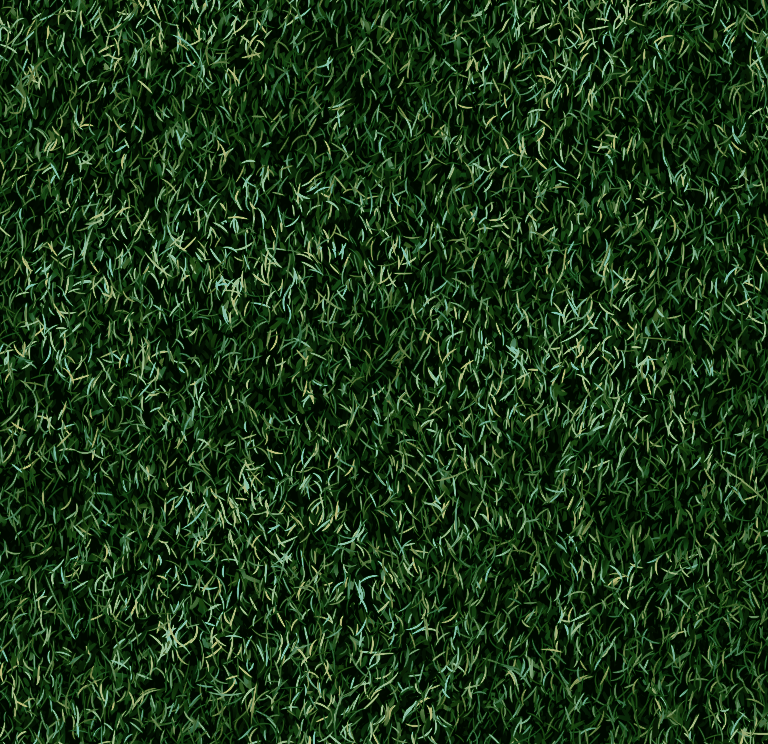
Give the GLSL for this texture, as a WebGL 2 fragment shader.

```glsl
#version 300 es
precision highp float;
precision highp int;

#define BODY_LAYERS 10
#define GLINT_LAYERS 6
#define CELL 0.0215
#define BODY_WIDTH 0.0025
#define GLINT_WIDTH 0.00135
#define BODY_CONTRAST 2.9
#define BODY_TONE 0.74
#define GLINT_SHARE 0.62
#define LEAN_SPREAD 1.25
#define LONG_SHARE 0.3

uniform vec2 u_resolution;
out vec4 fragColor;

vec4 hash4(uvec4 v) {
    v = v * 1664525u + 1013904223u;
    v += v.yzxy * v.wxyz;
    v ^= v >> 16u;
    v += v.yzxy * v.wxyz;
    return vec4(v >> 8u) / 16777216.0;
}

vec4 cellHash(vec2 cell, int layer, uint salt) {
    return hash4(uvec4(uvec2(ivec2(cell) + 512), uint(layer), salt));
}

float valueNoise(vec2 p, int seed) {
    vec2 i = floor(p), f = fract(p);
    f = f * f * (3.0 - 2.0 * f);
    float a = cellHash(i, seed, 7u).x;
    float b = cellHash(i + vec2(1, 0), seed, 7u).x;
    float c = cellHash(i + vec2(0, 1), seed, 7u).x;
    float d = cellHash(i + vec2(1, 1), seed, 7u).x;
    return mix(mix(a, b, f.x), mix(c, d, f.x), f.y);
}

// Coverage of a tapered, bent blade centred at the origin
float bladeCoverage(vec2 p, float angle, float halfLength, float width, float bend, float px) {
    float c = cos(angle), s = sin(angle);
    vec2 q = vec2(c * p.x + s * p.y, c * p.y - s * p.x);
    float t = q.y / halfLength;
    float side = abs(q.x + bend * halfLength * (t * t - 0.3));
    float edge = width * (1.0 - 0.6 * t * t) - side;
    return clamp(0.5 + edge / px, 0.0, 1.0) * (1.0 - smoothstep(0.72, 1.0, abs(t)));
}

// Lays one layer of blades over the grass; x is tone, y is hue
vec2 addBlades(vec2 grass, vec2 uv, int layer, float size, float width,
               float share, vec2 toneRange, float contrast, float lean, float px) {
    vec2 grid = uv / size + float(layer) * vec2(0.37, 0.61);
    vec2 base = floor(grid);
    for (int y = -1; y <= 1; y++) {
        for (int x = -1; x <= 1; x++) {
            vec2 cell = base + vec2(x, y);
            vec4 a = cellHash(cell, layer, 1u);
            if (a.z > share) continue;
            vec4 b = cellHash(cell, layer, 2u);
            float angle = (b.x + b.y - 1.0) * LEAN_SPREAD + lean;
            angle += step(0.9, fract(a.z * 57.0)) * 1.3;
            float halfLength = size * mix(0.35, 0.8, b.z);
            float bend = (fract(b.x * 31.0) - 0.5) * 0.7;
            float cover = bladeCoverage((grid - cell - a.xy) * size, angle,
                halfLength, width * mix(0.7, 1.25, a.w), bend, px);
            float tone = mix(toneRange.x, toneRange.y, pow(b.w, contrast));
            grass = mix(grass, vec2(tone, fract(b.y * 43.0)), cover);
        }
    }
    return grass;
}

// Shadow black through leaf green to pale dry tips
vec3 grassColor(float tone, float hue) {
    vec3 c = mix(vec3(0.0, 0.03, 0.0), vec3(0.04, 0.15, 0.03), smoothstep(0.0, 0.36, tone));
    c = mix(c, vec3(0.09, 0.27, 0.07), smoothstep(0.34, 0.6, tone));
    c = mix(c, vec3(0.28, 0.43, 0.25), smoothstep(0.58, 0.8, tone));
    c = mix(c, vec3(0.62, 0.75, 0.59), smoothstep(0.78, 1.0, tone));
    return c * mix(vec3(0.8, 1.02, 1.2), vec3(1.2, 0.98, 0.8), hue);
}

void main() {
    vec2 uv = gl_FragCoord.xy / u_resolution.y;
    float px = 1.0 / u_resolution.y;

    // Broad patches, small gaps and shared lean
    float patches = 0.6 * valueNoise(uv * vec2(4.0, 6.0), 60) + 0.4 * valueNoise(uv * 13.0, 61);
    float gaps = valueNoise(uv * 36.0, 62);
    float lean = (valueNoise(uv * 9.0, 63) - 0.5) * 0.5 - 0.12;

    // Dark undergrowth and leaf bodies
    vec2 grass = vec2(0.04, 0.5);
    for (int i = 0; i < BODY_LAYERS; i++)
        grass = addBlades(grass, uv, i, CELL * 0.93, BODY_WIDTH, 1.0,
            vec2(0.0, BODY_TONE), BODY_CONTRAST, lean, px);
    grass.x *= mix(0.55, 1.3, gaps);

    // Thin pale blades catching the light
    for (int i = 0; i < GLINT_LAYERS; i++)
        grass = addBlades(grass, uv, 20 + i, CELL, GLINT_WIDTH, GLINT_SHARE,
            vec2(0.6, 1.06), 1.0, lean, px);

    // A few long curved stalks
    grass = addBlades(grass, uv, 40, CELL * 2.0, GLINT_WIDTH, LONG_SHARE,
        vec2(0.62, 1.0), 1.0, lean, px);

    grass.x *= mix(0.78, 1.18, patches) * mix(0.9, 1.06, gaps);
    fragColor = vec4(grassColor(grass.x, grass.y), 1.0);
}
```
